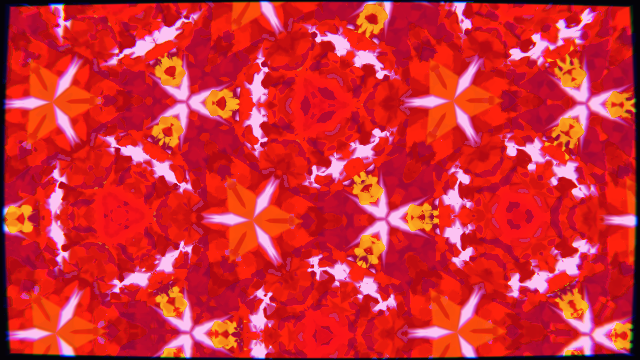
Write a WebGL 1 fragment shader that draws this background.

```glsl
precision highp float;
// Kaleidoscope of red crystal shards with orange petals, crimson leaves and pale gaps.
uniform vec2 u_resolution;

const float SIDE = 0.37;                    // mirror triangle side, in canvas heights
const vec2 PETAL_HUB = vec2(-0.183, -0.107);
const float SOFT = 0.012;                   // edge softness, in triangle sides

vec3 hash3(vec2 p) {
  vec3 k = vec3(dot(p, vec2(127.1, 311.7)), dot(p, vec2(269.5, 183.3)), dot(p, vec2(419.2, 371.9)));
  return fract(sin(k) * 43758.5453);
}

// Reflect p across the line through origin unless it lies on the normal's side.
vec2 mirror(vec2 p, vec2 origin, vec2 normal) {
  return p - 2.0 * min(dot(p - origin, normal), 0.0) * normal;
}

// Fold the plane into one equilateral triangle with base (0,0)-(1,0).
vec2 foldTriangle(vec2 p) {
  for (int i = 0; i < 7; i++) {
    p.y = abs(p.y);
    p = mirror(p, vec2(0.0), vec2(0.866, -0.5));
    p = mirror(p, vec2(1.0, 0.0), vec2(-0.866, -0.5));
  }
  return p;
}

// Cells with individually rotated kite metrics; returns three random values per cell.
vec3 shards(vec2 p, float frequency) {
  p *= frequency;
  vec2 cell = floor(p);
  float nearest = 9.0, second = 9.0;
  vec3 nearValue = vec3(0.0), secondValue = vec3(0.0);
  for (int j = -1; j <= 1; j++) {
    for (int i = -1; i <= 1; i++) {
      vec2 c = cell + vec2(float(i), float(j));
      vec3 h = hash3(c);
      vec2 v = c + h.xy - p;
      float angle = 6.283 * h.z;
      vec2 axis = vec2(cos(angle), sin(angle));
      float d = 0.55 * abs(dot(v, axis)) + 1.4 * abs(dot(v, vec2(-axis.y, axis.x)));
      if (d < nearest) {
        second = nearest; secondValue = nearValue;
        nearest = d; nearValue = hash3(c + 37.0);
      } else if (d < second) {
        second = d; secondValue = hash3(c + 37.0);
      }
    }
  }
  float blend = clamp((second - nearest) / (2.0 * SOFT * frequency), 0.0, 1.0);
  return mix(secondValue, nearValue, 0.5 + 0.5 * blend);
}

// Signed inside distance of a kite from a to b, widest at the given fraction.
float kite(vec2 p, vec2 a, vec2 b, float halfWidth, float widest) {
  vec2 dir = normalize(b - a);
  float along = dot(p - a, dir) / length(b - a);
  float across = abs(dot(p - a, vec2(-dir.y, dir.x)));
  return halfWidth * min(along / widest, (1.0 - along) / (1.0 - widest)) - across;
}

float cover(float d) {
  return smoothstep(-SOFT, SOFT, d);
}

vec3 crystal(vec2 p) {
  vec2 q = foldTriangle(p + 0.02 * sin(p.yx * 2.3 + 0.7));
  vec3 big = shards(q + 3.0, 5.5);
  vec3 small = shards(q + 0.035 * p + 8.0, 14.0);
  vec2 broken = q + 0.09 * (big.xy - 0.5) + 0.07 * (small.xz - 0.5);
  vec2 bent = q + 0.04 * (big.xy - 0.5);

  // Red facets, turning crimson inside the leaves
  float light = 0.65 * small.x + 0.35 * big.x;
  vec3 color = mix(vec3(0.70, 0.03, 0.07), vec3(1.0, 0.13, 0.05), smoothstep(0.15, 0.8, light));
  float core = smoothstep(0.3, 0.1, length(broken - vec2(0.5, 0.866)));
  color = mix(color, vec3(0.97, 0.04, 0.13), 0.6 * core);
  float leaf = cover(kite(bent, vec2(1.02, 0.0), vec2(0.3, 0.0), 0.25, 0.5));
  float depth = 0.5 * big.z + 0.5 * small.z + 0.3 * leaf - 0.1 * core;
  vec3 crimson = mix(vec3(0.55, 0.02, 0.22), vec3(0.85, 0.05, 0.15), light);
  color = mix(color, crimson, smoothstep(0.62, 0.69, depth));

  // Stray magenta and amber splinters
  color = mix(color, vec3(0.82, 0.25, 0.58), smoothstep(0.055, 0.035, small.y));
  color = mix(color, vec3(0.98, 0.58, 0.12), smoothstep(0.965, 0.98, small.y));

  // Pale gaps with magenta rims
  float gap = kite(broken, vec2(0.42, 0.30), vec2(0.78, 0.44), 0.085, 0.6);
  gap = max(gap, kite(bent, vec2(0.0), vec2(0.17, 0.26), 0.04, 0.5));
  gap = max(gap, kite(bent, vec2(1.02, 0.0), vec2(0.80, 0.13), 0.035, 0.3));
  color = mix(color, vec3(0.86, 0.28, 0.66), cover(gap + 0.018));
  color = mix(color, vec3(0.99, 0.76, 0.95), cover(gap));

  // Amber shards and plain orange petals
  float amber = kite(broken, vec2(0.93, 0.08), vec2(0.74, 0.31), 0.065, 0.5);
  color = mix(color, mix(vec3(0.96, 0.48, 0.08), vec3(1.0, 0.78, 0.16), small.x), cover(amber));
  float petal = kite(q + 0.015 * (big.xy - 0.5), vec2(0.0), vec2(0.38, 0.0), 0.12, 0.38);
  vec3 orange = mix(vec3(0.90, 0.16, 0.04), vec3(1.0, 0.32, 0.04), smoothstep(0.2, 0.6, big.x));
  return mix(color, orange, 0.88 * cover(petal));
}

// Crystal field inside a dark, slightly bowed frame.
vec3 framed(vec2 uv, float aspect) {
  vec2 p = 0.5 * uv * vec2(aspect, 1.0);
  vec2 bow = abs(uv) + vec2(0.016, 0.025) * uv.yx * uv.yx - vec2(0.990, 0.993);
  float inside = smoothstep(0.006, -0.006, max(bow.x, bow.y));
  return mix(vec3(0.02, 0.01, 0.03), crystal((p - PETAL_HUB) / SIDE), inside);
}

void main() {
  vec2 uv = 2.0 * gl_FragCoord.xy / u_resolution - 1.0;
  float aspect = u_resolution.x / u_resolution.y;
  float fringe = 0.004 * dot(uv, uv);       // colour fringing grows outward
  float red = framed(uv * (1.0 + fringe), aspect).r;
  float green = framed(uv, aspect).g;
  float blue = framed(uv * (1.0 - fringe), aspect).b;
  gl_FragColor = vec4(red, green, blue, 1.0);
}
```
